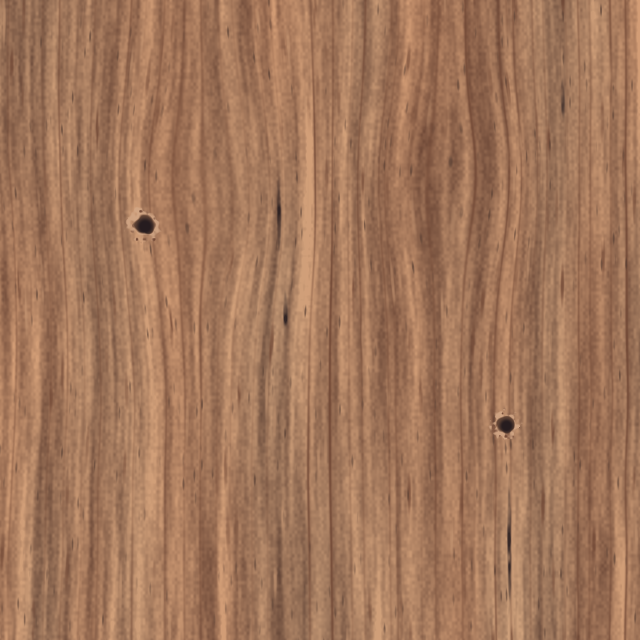
This texture is drawn by a Shadertoy shader. Its source:

```glsl
// Weathered wooden board with vertical grain that swells around two hidden knots.
// Stretched noise in a warped grain coordinate gives bands and fibres; thin ring
// lines, pores, streaks, cracks and two splintered nail holes are laid on top.

const vec3 DARK_WOOD  = vec3(0.45, 0.315, 0.245);
const vec3 LIGHT_WOOD = vec3(0.77, 0.585, 0.445);
const vec3 RUST       = vec3(0.43, 0.27, 0.20);
const vec3 PORE       = vec3(0.32, 0.23, 0.19);
const vec3 CRACK      = vec3(0.15, 0.11, 0.12);
const vec3 SPLINTER   = vec3(0.82, 0.65, 0.52);

float hash(vec2 p) {
    vec3 q = fract(p.xyx * 0.1031);
    q += dot(q, q.yzx + 33.33);
    return fract((q.x + q.y) * q.z);
}

// Smooth value noise centred on zero
float noise(vec2 p) {
    vec2 i = floor(p), f = fract(p);
    f = f * f * (3.0 - 2.0 * f);
    float low  = mix(hash(i), hash(i + vec2(1, 0)), f.x);
    float high = mix(hash(i + vec2(0, 1)), hash(i + vec2(1, 1)), f.x);
    return mix(low, high, f.y) - 0.5;
}

// Sideways push of the grain around a knot
float bulge(vec2 p, vec2 centre, vec2 size, float push) {
    vec2 d = (p - centre) / size;
    return push * d.x * exp(-dot(d, d));
}

// Irregular ring lines: a crisp edge that fades out to one side
float ringLines(vec2 g, float count, float width, float fade) {
    float cell = floor(g.x * count), sum = 0.0;
    for (int k = -1; k <= 1; k++) {
        float id = cell + float(k);
        float d = g.x - (id + 0.15 + 0.7 * hash(vec2(id, 7.0))) / count;
        float edge = exp(-d * d / (width * width));
        float shade = smoothstep(-width, width, d) * exp(-max(d, 0.0) / fade);
        float strength = hash(vec2(id, 19.0));
        strength *= (0.3 + 0.7 * strength) * (0.85 + 0.9 * noise(vec2(id * 5.3, g.y * 4.0)));
        sum += strength * (0.65 * edge + 0.4 * shade);
    }
    return sum;
}

// Slender flecks scattered one per cell
float flecks(vec2 g, vec2 cells, float share, float seed) {
    vec2 q = g * cells;
    q.y += hash(vec2(floor(q.x), seed)) * 9.0;
    vec2 id = floor(q) + seed;
    vec2 jitter = vec2(hash(id + 3.1), hash(id + 8.7)) - 0.5;
    vec2 d = (fract(q) - 0.5 - jitter * vec2(0.4, 0.2)) / vec2(0.28, 0.39);
    float on = step(1.0 - share, hash(id)) * (0.4 + 0.6 * hash(id + 5.5));
    return on * (1.0 - smoothstep(0.2, 1.0, length(d)));
}

// Narrow ragged split along the grain
float crack(vec2 p, vec2 centre, vec2 size) {
    vec2 d = (p - centre) / size;
    d.x += 0.6 * noise(vec2(centre.x * 90.0, p.y * 30.0));
    float ragged = 0.75 + 1.1 * noise(p * vec2(220.0, 70.0));
    return ragged * (1.0 - smoothstep(0.2, 1.1, length(d)));
}

// Nail hole with a torn pale rim and a dark core
vec3 nailHole(vec3 wood, vec2 p, vec2 centre, float radius) {
    vec2 d = (p - centre) / radius;
    float r = length(d) + 0.35 * noise(d * 1.8 + centre * 40.0);
    float torn = r + 1.0 * noise(d * 2.6 + centre * 70.0);
    float rim = smoothstep(0.8, 1.0, r) * (1.0 - smoothstep(1.1, 1.5, torn));
    vec3 fibre = mix(RUST, SPLINTER, smoothstep(-0.45, 0.0, noise(d * 3.2 + 31.0)));
    vec3 inside = mix(CRACK, DARK_WOOD * 0.85, smoothstep(0.4, 1.0, length(d - vec2(0.1, -0.1))));
    wood = mix(wood, fibre, rim * 0.9);
    return mix(wood, inside, 1.0 - smoothstep(0.75, 1.0, r));
}

void mainImage(out vec4 fragColor, in vec2 fragCoord) {
    vec2 p = fragCoord / iResolution.y;

    // Grain coordinate: across the fibres in x, along them in y
    vec2 g = p;
    g.x -= bulge(p, vec2(0.31, 0.70), vec2(0.12, 0.19), 0.065);
    g.x -= bulge(p, vec2(0.70, 0.72), vec2(0.10, 0.15), 0.055);
    g.x += 0.022 * noise(p * vec2(3.0, 2.2) + 4.0) + 0.004 * noise(p * vec2(9.0, 8.0));

    // Tone from broad bands down to single fibres
    float tone = 0.565 + 0.10 * smoothstep(0.45, 0.75, g.x);
    tone += 0.48 * noise(g * vec2(10.0, 1.3) + 2.0);
    tone += 0.46 * noise(g * vec2(31.0, 1.6) + 11.0);
    tone += 0.64 * noise(g * vec2(82.0, 2.2) + 23.0);
    tone += 0.48 * noise(g * vec2(165.0, 9.0) + 37.0);
    tone += 0.20 * noise(g * vec2(240.0, 45.0) + 71.0);
    tone += 0.27 * noise(p * vec2(240.0, 190.0));
    tone -= 0.15 * (1.0 - smoothstep(0.0, 0.03, p.x));
    vec3 wood = mix(DARK_WOOD, LIGHT_WOOD, clamp(tone, -0.25, 1.15));
    wood += vec3(0.030, -0.012, -0.022) * (noise(g * vec2(14.0, 2.0) + 51.0) + 0.15);

    // Ring lines, rusty streaks, pale streaks and pores
    float broken = clamp(0.7 + 1.8 * noise(g * vec2(170.0, 32.0) + 60.0), 0.0, 1.0);
    wood = mix(wood, RUST, clamp(ringLines(g, 36.0, 0.0021, 0.006), 0.0, 0.8));
    wood = mix(wood, RUST, 0.80 * broken * flecks(g, vec2(62.0, 9.0), 0.18, 13.0));
    wood = mix(wood, LIGHT_WOOD, 0.7 * broken * flecks(g, vec2(75.0, 8.0), 0.18, 41.0));
    wood = mix(wood, PORE, 0.65 * broken * flecks(g, vec2(110.0, 30.0), 0.13, 29.0));

    // Cracks and nail holes
    float split = crack(p, vec2(0.436, 0.665), vec2(0.0042, 0.065));
    split += crack(p, vec2(0.445, 0.512), vec2(0.0048, 0.036));
    split += crack(p, vec2(0.796, 0.150), vec2(0.0042, 0.115));
    split += 0.7 * crack(p, vec2(0.880, 0.845), vec2(0.0042, 0.035));
    wood = mix(wood, CRACK, clamp(split, 0.0, 0.9));
    wood = nailHole(wood, p, vec2(0.225, 0.648), 0.0175);
    wood = nailHole(wood, p, vec2(0.790, 0.336), 0.0145);

    fragColor = vec4(clamp(wood, 0.0, 1.0), 1.0);
}
```
